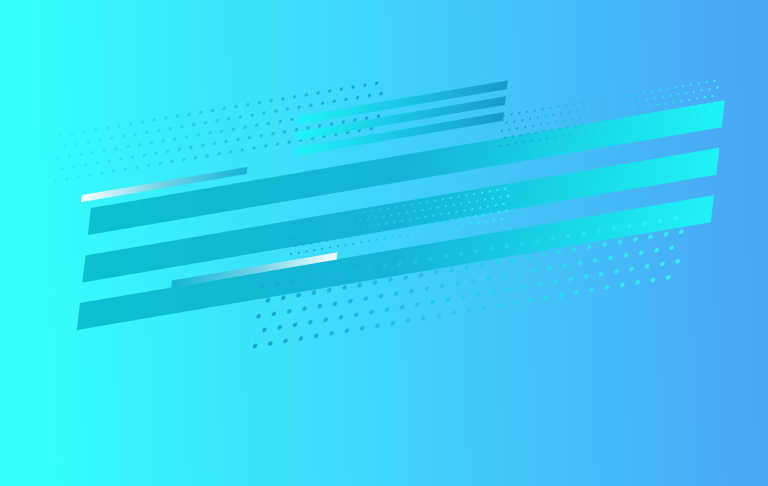
Write a WebGL 1 fragment shader that draws this background.

```glsl
precision highp float;
// Slanted gradient bars and skewed dot fields over a cyan to blue backdrop.

uniform vec2 u_resolution;

const vec2 CANVAS = vec2(7.68, 4.86);   // design units, y runs downwards
const float BAR_SLOPE = 0.170;
const float DOT_SLOPE = 0.166;
const float SIDE_LEAN = 0.12;

const vec3 CYAN = vec3(0.21, 1.0, 1.0);
const vec3 BLUE = vec3(0.285, 0.66, 0.96);
const vec3 TEAL = vec3(0.05, 0.75, 0.815);
const vec3 DEEP_TEAL = vec3(0.08, 0.705, 0.835);
const vec3 AQUA = vec3(0.12, 0.95, 0.97);
const vec3 OCEAN = vec3(0.09, 0.60, 0.80);
const vec3 DOT_DARK = vec3(0.10, 0.64, 0.83);
const vec3 DOT_LIGHT = vec3(0.20, 0.95, 1.0);
const vec3 WHITE = vec3(0.97, 1.0, 1.0);

// Coordinates along and across a rising slanted strip
vec2 skew(vec2 d, float slope) {
  return vec2(d.x + SIDE_LEAN * d.y, d.y + slope * d.x);
}

// Three-stop gradient
vec3 ramp(vec3 a, vec3 b, vec3 c, float t) {
  return mix(mix(a, b, clamp(t * 2.0, 0.0, 1.0)), c, clamp(t * 2.0 - 1.0, 0.0, 1.0));
}

// Parallelogram hung from its top left corner
vec3 paintBar(vec3 base, vec2 p, vec2 corner, vec2 size,
              vec3 left, vec3 middle, vec3 right, float px) {
  vec2 q = skew(p - corner, BAR_SLOPE);
  vec2 edge = abs(q - 0.5 * size) - 0.5 * size;
  float cover = clamp(0.5 - max(edge.x, edge.y) / px, 0.0, 1.0);
  return mix(base, ramp(left, middle, right, q.x / size.x), cover);
}

// Five staggered rows of dots rising from the bottom left corner
vec3 paintDots(vec3 base, vec2 p, vec2 corner, float scale,
               vec3 left, vec3 right, float px) {
  const vec2 STEP = vec2(0.15, 0.145);
  vec2 q = skew(p - corner, DOT_SLOPE) / scale;
  float row = clamp(floor(q.y / STEP.y + 0.5), -4.0, 0.0);
  float stagger = 0.5 * mod(row, 2.0);
  float column = clamp(floor(q.x / STEP.x - stagger + 0.5), 0.0, 27.0);
  vec2 center = vec2(column + stagger, row) * STEP;
  float d = (length(q - center) - 0.022) * scale;
  float cover = clamp(0.5 - d / px, 0.0, 1.0);
  float t = clamp(center.x / (27.5 * STEP.x), 0.0, 1.0);
  return mix(base, mix(left, right, t), cover);
}

void main() {
  vec2 uv = gl_FragCoord.xy / u_resolution;
  vec2 p = vec2(uv.x, 1.0 - uv.y) * CANVAS;
  float px = CANVAS.y / u_resolution.y;

  // Backdrop, slightly tilted
  float t = clamp((uv.x - 0.02 + 0.03 * (uv.y - 0.5)) / 0.96, 0.0, 1.0);
  vec3 color = mix(CYAN, BLUE, t);

  // Upper left dots lie behind the bars
  color = paintDots(color, p, vec2(0.55, 1.81), 0.765, vec3(0.18, 0.94, 0.97), DOT_DARK, px);

  // Wide bars and the narrow trio
  for (int i = 0; i < 3; i++) {
    float n = float(i);
    color = paintBar(color, p, vec2(0.91, 2.08) + n * vec2(-0.055, 0.475),
                     vec2(6.21, 0.265), TEAL, DEEP_TEAL, AQUA, px);
    color = paintBar(color, p, vec2(2.985, 1.16) + n * vec2(-0.018, 0.158),
                     vec2(2.05, 0.085), AQUA, mix(AQUA, OCEAN, 0.5), OCEAN, px);
  }

  // Dots over the bars
  color = paintDots(color, p, vec2(5.00, 1.46), 0.51, DOT_DARK, DOT_LIGHT, px);
  color = paintDots(color, p, vec2(2.91, 2.54), 0.51, DOT_DARK, DOT_LIGHT, px);
  color = paintDots(color, p, vec2(2.55, 3.46), 1.0, DOT_DARK, DOT_LIGHT, px);

  // White highlights
  vec3 haze = mix(WHITE, DEEP_TEAL, 0.6);
  vec2 sliver = vec2(1.62, 0.07);
  color = paintBar(color, p, vec2(0.82, 1.95), sliver, WHITE, haze, DEEP_TEAL, px);
  color = paintBar(color, p, vec2(1.72, 2.805), sliver, DEEP_TEAL, haze, WHITE, px);

  gl_FragColor = vec4(color, 1.0);
}
```
